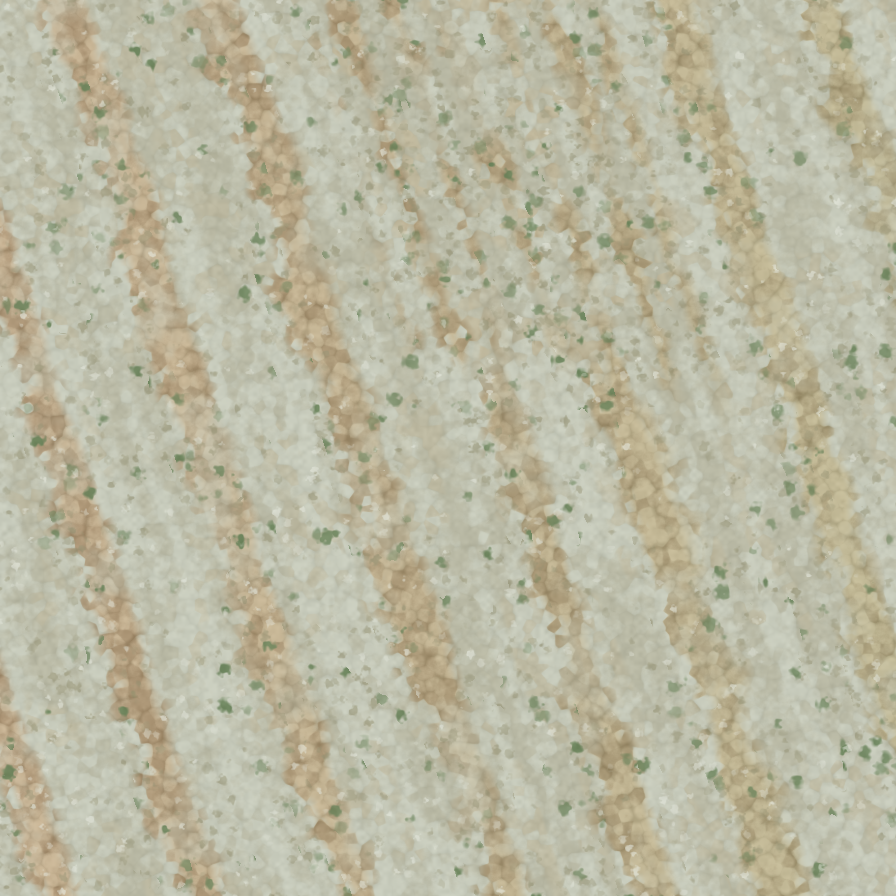
Give the GLSL for this texture, as a WebGL 1 fragment shader.

```glsl
precision highp float;

uniform vec2 u_resolution;

const float SLANT = 0.325;
const float ROW_SPACING = 0.169;
const float ROW_START = 0.071;
const float ROW_HALF_WIDTH = 0.024;

const vec3 PALE_SOIL = vec3(0.785, 0.80, 0.74);
const vec3 DULL_SOIL = vec3(0.725, 0.725, 0.645);
const vec3 LIGHT_STRAW = vec3(0.775, 0.72, 0.59);
const vec3 DARK_STRAW = vec3(0.66, 0.59, 0.46);
const vec3 PINK_TINT = vec3(0.012, -0.012, -0.005);
const vec3 OLIVE = vec3(0.58, 0.57, 0.45);
const vec3 LEAF = vec3(0.41, 0.51, 0.35);
const vec3 CHALK = vec3(0.89, 0.90, 0.86);

float hash(vec2 p) {
  return fract(sin(dot(p, vec2(127.1, 311.7))) * 43758.5453);
}

vec2 hash2(vec2 p) {
  return vec2(hash(p), hash(p + 37.2));
}

float noise(vec2 p) {
  vec2 i = floor(p);
  vec2 f = fract(p);
  f = f * f * (3.0 - 2.0 * f);
  return mix(mix(hash(i), hash(i + vec2(1.0, 0.0)), f.x),
             mix(hash(i + vec2(0.0, 1.0)), hash(i + 1.0), f.x), f.y);
}

float fbm(vec2 p) {
  float sum = 0.0;
  float gain = 0.53;
  for (int i = 0; i < 4; i++) {
    sum += gain * noise(p);
    p = p * 2.1 + 17.3;
    gain *= 0.5;
  }
  return sum;
}

// Soft-edged clods: x is the blended tone, y the crevice darkness
vec2 clods(vec2 p) {
  vec2 cell = floor(p);
  float tone = 0.0;
  float total = 0.0;
  float nearest = 4.0;
  for (int y = -1; y <= 1; y++) {
    for (int x = -1; x <= 1; x++) {
      vec2 id = cell + vec2(float(x), float(y));
      float d = length(p - id - hash2(id));
      float weight = exp(-14.0 * d);
      tone += weight * hash(id + 5.7);
      total += weight;
      nearest = min(nearest, d);
    }
  }
  return vec2(tone / total, smoothstep(0.45, 0.9, nearest));
}

// Scattered ragged flecks; density is the share of occupied cells
float flecks(vec2 p, float density, float seed) {
  vec2 cell = floor(p);
  float ragged = 0.6 * (noise(p * 3.0 + seed) - 0.5);
  float cover = 0.0;
  for (int y = -1; y <= 1; y++) {
    for (int x = -1; x <= 1; x++) {
      vec2 id = cell + vec2(float(x), float(y));
      float present = step(hash(id + seed), density);
      float radius = mix(0.2, 0.6, hash(id + seed + 9.1));
      float d = length(p - id - hash2(id + seed + 3.3)) + ragged;
      float opacity = mix(0.3, 1.0, hash(id + seed + 21.0));
      cover = max(cover, present * opacity * (1.0 - smoothstep(radius - 0.25, radius + 0.2, d)));
    }
  }
  return cover;
}

// Signed distance to the nearest line of a repeating set
float repeatOffset(float x, float spacing) {
  return (fract(x / spacing + 0.5) - 0.5) * spacing;
}

float band(float offset, float halfWidth, float blur) {
  return 1.0 - smoothstep(halfWidth - blur, halfWidth + blur, abs(offset));
}

void main() {
  vec2 uv = gl_FragCoord.xy / u_resolution;
  vec2 clod = clods(uv * 82.0);
  float grain = fbm(uv * 100.0);

  // Slanted coordinate across the rows, with uneven spacing
  float across = uv.x - SLANT * (1.0 - uv.y) + 0.012 * (noise(uv * 6.0) - 0.5);
  float squeeze = (across - 0.54) / 0.06;
  float lane = across + 0.035 * exp(-squeeze * squeeze) - ROW_START;
  float row = floor(lane / ROW_SPACING + 0.5);
  float offset = repeatOffset(lane, ROW_SPACING);

  // Broad rows, and the upper middle where they split into thin ones
  float edge = 0.018 * (clod.x - 0.5) + 0.02 * (noise(uv * 24.0) - 0.5);
  float split = smoothstep(0.32, 0.35, across) * (1.0 - smoothstep(0.65, 0.68, across))
              * smoothstep(0.54, 0.6, uv.y + 0.08 * (noise(uv * 14.0) - 0.5));
  float broad = band(offset + 0.4 * edge, ROW_HALF_WIDTH + edge, 0.009);
  broad *= mix(0.45, 1.0, smoothstep(0.25, 0.6, fbm(uv * 17.0 + row)));
  float thinOffset = repeatOffset(across - ROW_START - ROW_SPACING / 6.0, ROW_SPACING / 3.0);
  float thin = band(thinOffset, 0.009 + edge, 0.008);
  thin *= mix(0.25, 1.0, smoothstep(0.2, 0.6, noise(uv * 21.0)));
  float straw = mix(broad, thin, split);

  // Pale soil streaked along the rows, with loose straw beside them
  float streak = noise(vec2(across * 55.0, uv.y * 7.0));
  float dullness = 0.5 * streak + 0.4 * clod.x + 0.5 * grain + 0.15 * split;
  vec3 color = mix(PALE_SOIL, DULL_SOIL, smoothstep(0.42, 0.98, dullness));
  float loose = smoothstep(0.5, 0.75, noise(vec2(across * 40.0, uv.y * 16.0)));
  loose *= smoothstep(0.35, 0.8, clod.x) * mix(0.28, 0.55, split);
  color = mix(color, LIGHT_STRAW, loose);

  // Straw, pinker to the left and yellower to the right
  float strawTone = 0.6 * clod.x + 0.6 * grain + 0.2 * (hash(vec2(row, 4.0)) - 0.5);
  vec3 strawColor = mix(LIGHT_STRAW, DARK_STRAW, smoothstep(0.35, 1.0, strawTone));
  strawColor += PINK_TINT * (1.0 - 2.0 * uv.x);
  color = mix(color, strawColor, straw);
  color -= 0.08 * clod.y * mix(0.35, 1.0, straw);

  // Crumbs, leaves gathered by the left row edges, and chalk chips
  float clump = smoothstep(0.45, 0.7, fbm(vec2(across * 17.0, uv.y * 8.0)));
  float leftEdge = band(offset + 0.027, 0.018, 0.012);
  float crumbDensity = 0.06 + 0.10 * clump + 0.10 * max(split, leftEdge);
  color = mix(color, OLIVE, 0.6 * flecks(uv * 105.0, crumbDensity, 11.0));
  float leafDensity = 0.012 + 0.07 * clump + 0.08 * leftEdge;
  color = mix(color, LEAF, 0.95 * flecks(uv * 78.0, leafDensity, 47.0));
  color = mix(color, CHALK, 0.65 * flecks(uv * 125.0, 0.04 + 0.04 * straw, 83.0));

  color += 0.045 * (noise(uv * 200.0) - 0.5);
  gl_FragColor = vec4(color, 1.0);
}
```
